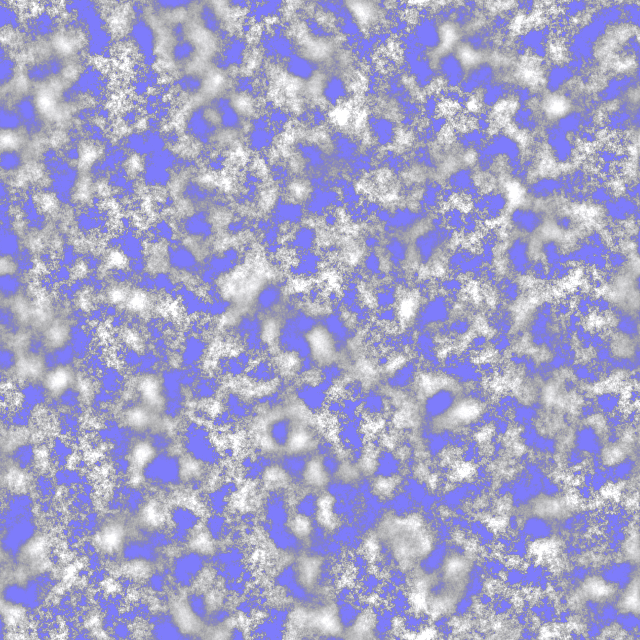
Reproduce this texture procedurally as a WebGL 1 fragment shader.

```glsl
precision highp float;
uniform vec2 u_resolution;

#define BLOB_CELLS 25.0
#define PATCH_CELLS 9.0
#define PATCH_LIFT 0.25
#define DETAIL_START 0.50
#define DETAIL_GAIN 0.85
#define HEIGHT_SPREAD 1.23
#define POOL_DEPTH -1.5
#define SHORE_TOP 0.25
#define GREY_START -0.9
#define GREY_SLOPE 0.15
#define POOL_BLUE vec3(0.495, 0.485, 0.985)
#define SHORE_GREY vec3(0.505, 0.505, 0.515)

vec3 hash3(vec2 cell, float seed) {
  vec3 p = fract(cell.xyx * vec3(0.1031, 0.1030, 0.0973) + seed * 0.137);
  p += dot(p, p.yxz + 33.33);
  return fract((p.xxy + p.yzz) * p.zyx);
}

// Cellular noise: each cell holds one light and dark pair at a random place
// and angle; it wraps and has about unit variance
float pairNoise(vec2 uv, float cells, float seed) {
  vec2 p = uv * cells;
  vec2 home = floor(p);
  float sum = 0.0;
  for (int y = -1; y <= 1; y++) {
    for (int x = -1; x <= 1; x++) {
      vec2 cell = home + vec2(float(x), float(y));
      vec3 rnd = hash3(mod(cell, cells), seed);
      vec2 toPair = cell + rnd.xy - p;
      float angle = rnd.z * 6.2832;
      float falloff = max(0.0, 1.0 - dot(toPair, toPair));
      sum += dot(toPair, vec2(cos(angle), sin(angle))) * falloff * falloff * falloff;
    }
  }
  return sum * 5.97;
}

void main() {
  vec2 uv = gl_FragCoord.xy / u_resolution;

  // Some patches are crumbly, others smooth
  float roughness = clamp(0.78 + 0.3 * pairNoise(uv, PATCH_CELLS, 11.0), 0.35, 1.3);

  // Blobs on gentle broad swells, broken up by finer octaves
  float height = pairNoise(uv, BLOB_CELLS, 1.0);
  height += PATCH_LIFT * pairNoise(uv, PATCH_CELLS, 17.0);
  float cells = BLOB_CELLS;
  float amplitude = DETAIL_START;
  for (int octave = 0; octave < 4; octave++) {
    cells *= 2.0;
    height += pairNoise(uv, cells, float(octave) + 2.0) * amplitude * roughness;
    amplitude *= DETAIL_GAIN;
  }
  height /= HEIGHT_SPREAD;

  // Blue pools fade through grey shores to white tops
  vec3 land = SHORE_GREY + GREY_SLOPE * max(height - GREY_START, 0.0);
  float landMask = smoothstep(POOL_DEPTH, SHORE_TOP, height);
  gl_FragColor = vec4(min(mix(POOL_BLUE, land, landMask), 1.0), 1.0);
}
```
